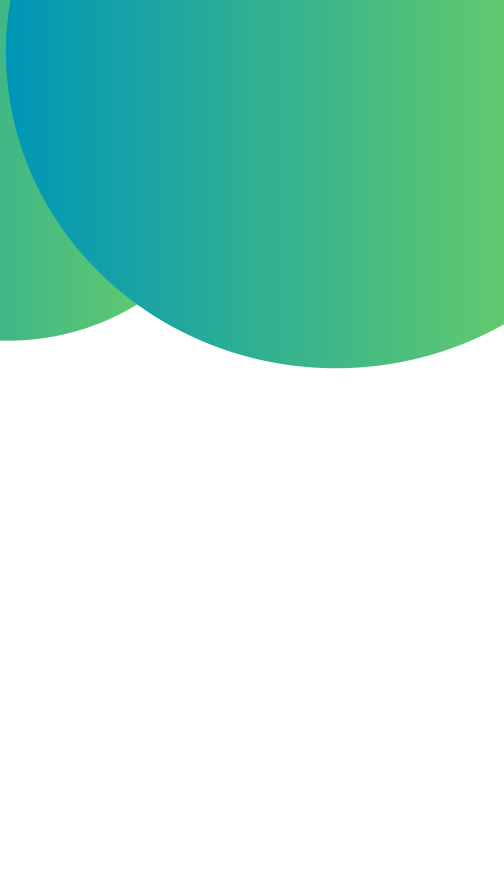
This background is drawn by a Shadertoy shader. Its source:

```glsl
#define FRONT_CENTER vec2(0.6667, 0.942)
#define FRONT_RADII vec2(0.655, 0.353)
#define FRONT_SPAN vec2(0.025, 1.0)
#define BACK_CENTER vec2(0.016, 0.875)
#define BACK_RADII vec2(0.4745, 0.2552)
#define BACK_SPAN vec2(-0.55, 0.29)
#define BLUE vec3(0.0, 0.59, 0.715)
#define GREEN vec3(0.38, 0.79, 0.43)
#define PAPER vec3(1.0)

// Smooth coverage of an ellipse, with an edge about one pixel wide
float ellipseMask(vec2 uv, vec2 center, vec2 radii) {
    vec2 q = (uv - center) / radii;
    float len = max(length(q), 1e-4);
    vec2 slope = q / (len * radii * iResolution.xy);
    float pixels = (len - 1.0) / max(length(slope), 1e-6);
    return clamp(0.5 - pixels, 0.0, 1.0);
}

// Horizontal blend from blue to green across a span
vec3 blueToGreen(float x, vec2 span) {
    return mix(BLUE, GREEN, clamp((x - span.x) / (span.y - span.x), 0.0, 1.0));
}

void mainImage(out vec4 fragColor, in vec2 fragCoord) {
    vec2 uv = fragCoord / iResolution.xy;

    // Layers from back to front
    vec3 color = PAPER;
    color = mix(color, blueToGreen(uv.x, BACK_SPAN), ellipseMask(uv, BACK_CENTER, BACK_RADII));
    color = mix(color, blueToGreen(uv.x, FRONT_SPAN), ellipseMask(uv, FRONT_CENTER, FRONT_RADII));

    fragColor = vec4(color, 1.0);
}
```
